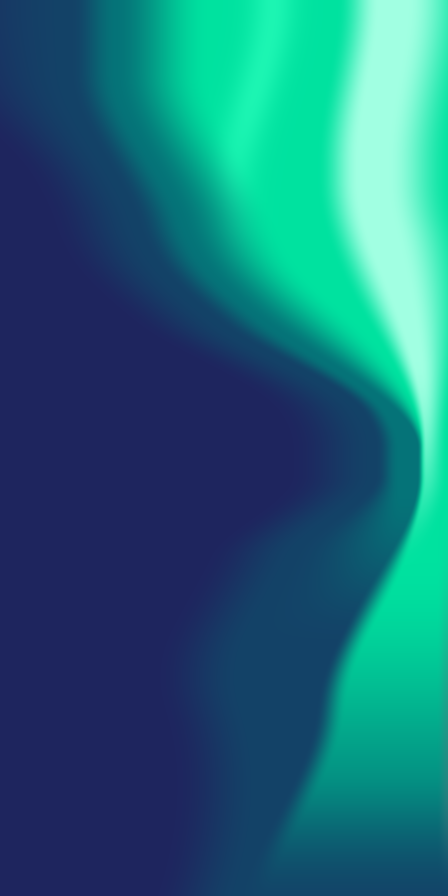
This background is drawn by a WebGL 1 fragment shader. Its source:

```glsl
precision highp float;
// Aurora-like curtain of mint and green light folding over a deep navy field.
uniform vec2 u_resolution;

// Palette
const vec3 NAVY  = vec3(0.118, 0.145, 0.37);
const vec3 BLUE  = vec3(0.075, 0.26, 0.405);
const vec3 TEAL  = vec3(0.02, 0.45, 0.47);
const vec3 GREEN = vec3(0.0, 0.885, 0.625);
const vec3 RIDGE = vec3(0.11, 0.96, 0.70);
const vec3 MINT  = vec3(0.63, 1.0, 0.885);
const vec3 RIM   = vec3(0.30, 0.48, 0.50);

// Shape
const float EDGE_TOP = 0.36;     // curtain edge at the top of the canvas
const float CREST_TOP = 0.80;    // mint crest at the top of the canvas
const float WAIST = 0.50;        // depth at which the curtain is narrowest
const float SOFT_TOP = 0.10;     // half width of the soft upper edge
const float SOFT_WAIST = 0.008;  // half width of the edge at the waist
const float SOFT_FOOT = 0.025;   // extra softness below the waist
const float RIDGE_WIDTH = 0.05;

float rise(float a, float b, float v) { return smoothstep(a, b, v); }
float fall(float a, float b, float v) { return 1.0 - smoothstep(a, b, v); }

// Leftward sweep of the folds beneath the waist.
float sweepBack(float depth) {
  return 0.20 * rise(0.53, 0.80, depth) + 0.19 * rise(0.78, 1.05, depth);
}

// Horizontal place of the curtain's left edge.
float curtainEdge(float depth) {
  return EDGE_TOP + 0.16 * rise(0.08, 0.28, depth)
       + 0.42 * rise(0.25, WAIST, depth) - sweepBack(depth);
}

// Horizontal place of the mint crest's left edge.
float crestEdge(float depth) {
  return CREST_TOP - 0.045 * rise(0.0, 0.18, depth)
       + 0.19 * rise(0.20, WAIST, depth) - sweepBack(depth);
}

// Dim blue and teal glow that spills to the left of the curtain.
vec3 haze(float x, float depth, float edge) {
  float pinch = rise(0.36, 0.46, depth);
  float spread = rise(0.53, 0.62, depth);
  float inner = edge - 0.20 + 0.10 * pinch - 0.13 * spread
              + 0.20 * rise(0.70, 1.0, depth);
  float reach = 0.20 + 0.20 * fall(0.0, 0.20, depth);
  float tealWidth = 0.10 - 0.05 * pinch + 0.17 * spread;
  vec3 color = mix(NAVY, BLUE, rise(inner - reach, inner, x));
  float tealAmount = rise(inner, inner + tealWidth, x) * fall(0.55, 0.72, depth);
  return mix(color, TEAL, tealAmount);
}

// Green body of the curtain, dimming toward its foot.
vec3 curtain(float x, float depth) {
  vec3 color = mix(GREEN, TEAL, rise(0.62, 1.0, depth));
  color = mix(color, BLUE, rise(0.86, 1.02, depth));
  float ridgeX = 0.61 - 0.09 * rise(0.0, 0.22, depth);
  float offset = (x - ridgeX) / RIDGE_WIDTH;
  return mix(color, RIDGE, exp(-offset * offset) * fall(0.10, 0.35, depth));
}

// Strength of the bright crest, a wide band that narrows to a line.
float crest(float x, float depth) {
  float start = crestEdge(depth);
  float soft = 0.007 + 0.04 * fall(0.30, WAIST, depth);
  float open = fall(0.25, WAIST, depth);
  float fadeStart = start + 0.005 + 0.105 * open;
  float fadeEnd = fadeStart + 0.05 + 0.10 * open;
  return rise(start - soft, start + soft, x)
       * fall(fadeStart, fadeEnd, x) * fall(0.40, 0.64, depth);
}

void main() {
  vec2 uv = gl_FragCoord.xy / u_resolution;
  float x = uv.x;
  float depth = 1.0 - uv.y;

  // Curtain over haze
  float edge = curtainEdge(depth);
  float soft = SOFT_WAIST + SOFT_TOP * fall(0.34, WAIST, depth)
             + SOFT_FOOT * rise(0.54, 0.68, depth);
  float cover = rise(edge - soft, edge + soft, x);
  vec3 color = mix(haze(x, depth, edge), curtain(x, depth), cover);

  // Crest and muted right rim
  color = mix(color, MINT, crest(x, depth));
  float rim = rise(0.975, 1.0, x) * rise(0.55, 0.85, depth) * fall(0.88, 1.0, depth);
  color = mix(color, RIM, 0.4 * rim);

  gl_FragColor = vec4(color, 1.0);
}
```
